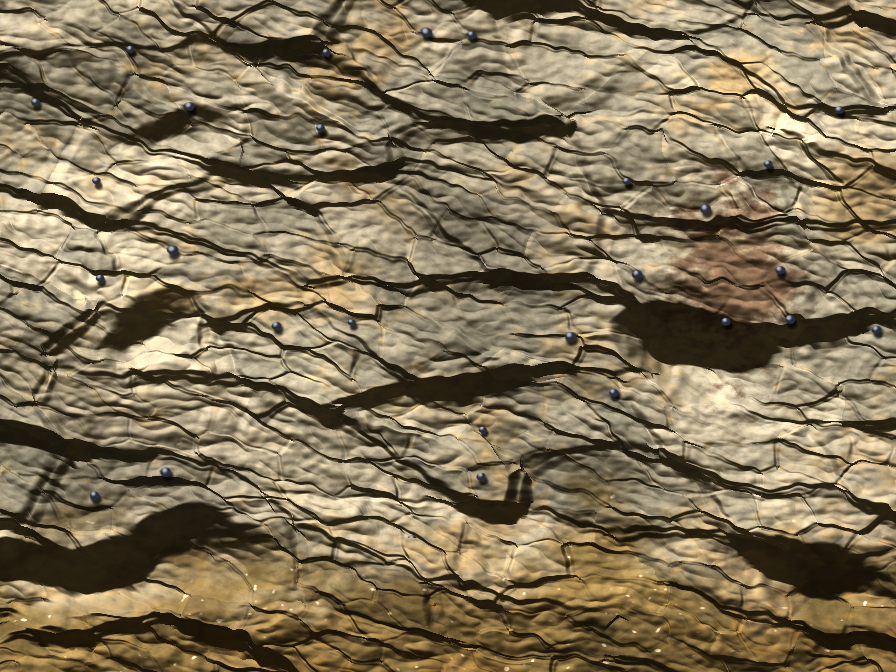
Write a WebGL 1 fragment shader that draws this texture.

```glsl
precision highp float;
uniform vec2 u_resolution;

vec2 hash2(vec2 p) {
  p = vec2(dot(p, vec2(127.1, 311.7)), dot(p, vec2(269.5, 183.3)));
  return fract(sin(p) * 43758.55);
}

float corner(vec2 cell, vec2 offset) {
  return dot(hash2(cell) * 2.0 - 1.0, offset);
}

float gradientNoise(vec2 p) {
  vec2 i = floor(p), f = fract(p), u = f * f * (3.0 - 2.0 * f), e = vec2(1.0, 0.0);
  return mix(mix(corner(i, f), corner(i + e, f - e), u.x),
             mix(corner(i + e.yx, f - e.yx), corner(i + 1.0, f - 1.0), u.x), u.y);
}

float fbm(vec2 p) {
  float sum = 0.0, amp = 0.6;
  for (int i = 0; i < 4; i++) {
    sum += amp * gradientNoise(p);
    p = p * 2.1 + 7.3;
    amp *= 0.55;
  }
  return sum;
}

// Tilted cells that jut out at their lower rim: height, rim distance, random id
vec3 slabs(vec2 p, float crack) {
  vec2 cell = floor(p), f = fract(p);
  vec3 first = vec3(8.0, 0.0, 0.0), second = first;
  for (int y = -1; y <= 1; y++) {
    for (int x = -1; x <= 1; x++) {
      vec2 g = vec2(float(x), float(y));
      vec2 r = g + 0.95 * hash2(cell + g) - f;
      vec2 rnd = hash2(cell + g + 41.0);
      float tilt = 0.1 + 0.75 * fract(rnd.x * 7.0 + rnd.y);
      float h = 0.75 * rnd.x + tilt * r.y + 1.1 * (rnd.y - 0.5) * r.x;
      vec3 candidate = vec3(length(r), h, rnd.y);
      if (candidate.x < first.x) {
        second = first;
        first = candidate;
      } else if (candidate.x < second.x) {
        second = candidate;
      }
    }
  }
  float rim = second.x - first.x;
  float h = mix(0.5 * (first.y + second.y), first.y, smoothstep(0.0, 0.12, rim));
  return vec3(h - crack * (1.0 - smoothstep(0.0, 0.1, rim)), rim, first.z);
}

// Rock surface: height, fine rim distance, coarse id, fine id
vec4 relief(vec2 p) {
  vec2 q = p + 0.05 * vec2(gradientNoise(p * 3.2), gradientNoise(p * 4.0 + 9.0));
  q += 0.014 * vec2(gradientNoise(p * 17.0), gradientNoise(p * 19.0 + 4.0));
  q += 0.006 * gradientNoise(p * 46.0);
  float broken = smoothstep(-0.3, 0.35, gradientNoise(p * vec2(6.0, 9.0) + 50.0));
  vec3 coarse = slabs(vec2(q.x + 0.4 * q.y, q.y + 0.12 * q.x) * vec2(4.2, 9.0), 0.2 * broken);
  vec3 fine = slabs(vec2(q.x - 0.3 * q.y, q.y + 0.3 * q.x) * vec2(9.5, 23.0) + 17.0, 0.2 * broken);
  float hollow = smoothstep(0.2, 0.34, gradientNoise(q * vec2(2.4, 3.9) + 3.0));
  float h = mix(0.042, 0.022, broken) * coarse.x + mix(0.005, 0.017, broken) * fine.x;
  h += 0.05 * gradientNoise(p * vec2(3.0, 4.5) + 20.0) - 0.085 * hollow;
  // Creased facets along the bedding, then grit
  vec2 bedding = vec2(q.x + 0.3 * q.y, q.y + 0.2 * q.x);
  h += 0.02 * abs(gradientNoise(bedding * vec2(8.0, 21.0) + 60.0));
  h += 0.011 * abs(gradientNoise(bedding * vec2(19.0, 46.0)));
  h += 0.0024 * gradientNoise(p * vec2(65.0, 105.0));
  return vec4(h, fine.y, coarse.z, fine.z);
}

void main() {
  vec2 p = gl_FragCoord.xy / u_resolution.y;
  vec4 rock = relief(p);

  // Slope and sunlight from above
  float e = 0.0026;
  vec2 slope = vec2(relief(p + vec2(e, 0.0)).x, relief(p + vec2(0.0, e)).x) - rock.x;
  vec3 normal = normalize(vec3(-slope / e, 1.0));
  float sun = max(dot(normal, normalize(vec3(-0.25, 0.75, 0.62))), 0.0);

  // Cast shadows: walk towards the sun
  float shadow = 0.0, reach = 0.004;
  for (int i = 0; i < 11; i++) {
    float above = relief(p + vec2(-0.3, 0.95) * reach).x - rock.x - 0.8 * reach;
    shadow = max(shadow, smoothstep(0.0, 0.005 + 0.12 * reach, above));
    reach *= 1.36;
  }
  float light = 1.08 * pow(sun, 1.35) * (1.0 - shadow);

  // Grey and buff stone with ochre stains, a rusty patch and a wet foot
  float blotch = fbm(p * vec2(5.0, 8.0) + 31.0);
  float grain = fbm(p * vec2(45.0, 65.0));
  vec3 stone = mix(vec3(0.70, 0.67, 0.58), vec3(1.0, 0.94, 0.81),
                   smoothstep(0.1, 0.8, 0.5 * (rock.z + rock.w) + 0.6 * blotch));
  float stain = smoothstep(0.0, 0.35, blotch + 0.3 * grain);
  float seam = 1.0 - smoothstep(0.0, 0.3, rock.y);
  stain = max(stain, seam * smoothstep(-0.05, 0.35, grain + 0.5 * blotch));
  stone = mix(stone, vec3(0.87, 0.72, 0.47), 0.7 * stain);
  float rust = length((p - vec2(1.08, 0.58)) * vec2(1.0, 0.7)) + 0.25 * blotch + 0.1 * grain;
  stone = mix(stone, vec3(0.52, 0.34, 0.23), 0.6 * (1.0 - smoothstep(0.03, 0.1, rust)));
  float wet = 1.0 - smoothstep(0.05, 0.22, p.y - 0.04 * p.x + 0.4 * blotch);
  stone *= mix(vec3(1.0), vec3(0.76, 0.67, 0.47), wet);
  stone *= (1.0 + 0.45 * grain) * (1.0 + 0.45 * gradientNoise(p * vec2(2.2, 3.4) + 70.0));
  vec3 color = stone * mix(vec3(0.165, 0.145, 0.09), vec3(1.0, 0.985, 0.96), light);

  // Sparkles on the wet rock
  float sparkle = smoothstep(0.34, 0.5, gradientNoise(p * vec2(75.0, 110.0) + 5.0));
  color += 0.6 * wet * sparkle * light;

  // Scattered small blue-grey shells
  vec2 grid = p * 9.0, cell = floor(grid), rnd = hash2(cell + 83.0);
  vec2 d = (fract(grid) - 0.2 - 0.6 * hash2(cell + 12.0)) / 9.0;
  float present = step(0.66, rnd.x) * step(0.2, p.y);
  float size = mix(0.006, 0.0095, rnd.y) * (1.0 + 0.7 * grain);
  float shade = 1.0 - smoothstep(0.5, 1.3, length(d + vec2(-0.003, 0.006)) / size);
  float shell = 1.0 - smoothstep(0.75, 1.1, length(d * vec2(1.0, 1.2)) / size);
  float shine = 1.0 - smoothstep(0.1, 0.7, length(d + vec2(0.002, -0.003)) / size);
  color *= 1.0 - 0.75 * present * shade;
  color = mix(color, mix(vec3(0.17, 0.18, 0.22), vec3(0.68, 0.71, 0.78), shine), present * shell);

  gl_FragColor = vec4(clamp(color, 0.0, 1.0), 1.0);
}
```
